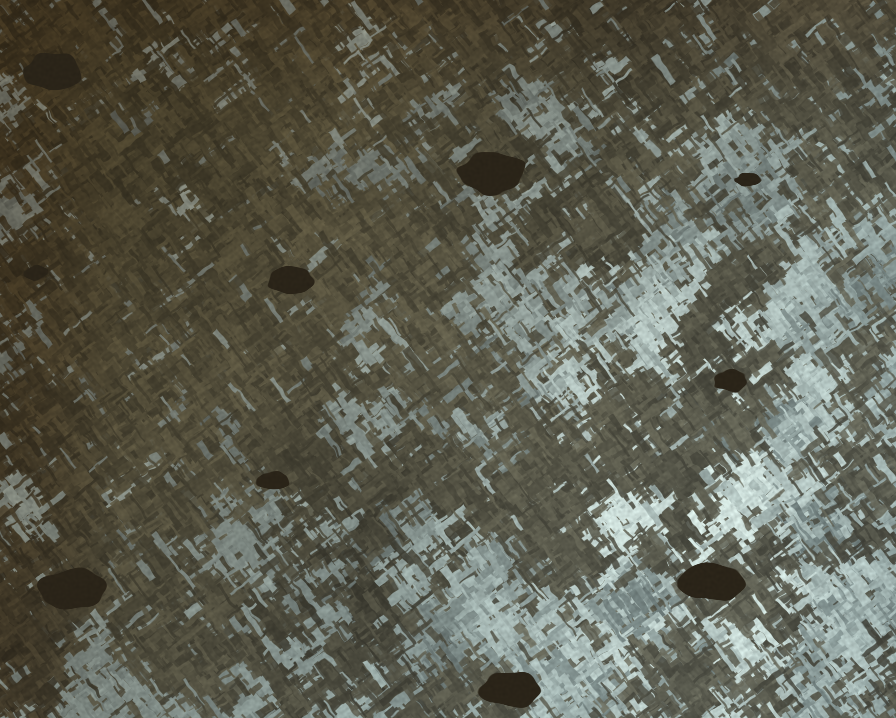
Give the GLSL for this texture, as a Shadertoy shader.

```glsl
// Etched metal slab: layers of crossed, ragged laths gather into bright patches,
// lit from the lower right over a brown ground, with dark rounded inclusions.
// Laths are jittered boxes in rotated grids; gradient noise decides which shine.

vec2 hash2(vec2 p) {
    p = vec2(dot(p, vec2(127.1, 311.7)), dot(p, vec2(269.5, 183.3)));
    return fract(sin(p) * 43758.5);
}

float gradientNoise(vec2 p) {
    vec2 i = floor(p), f = fract(p);
    vec2 u = f * f * f * (f * (f * 6.0 - 15.0) + 10.0);
    vec2 e = vec2(0.0, 1.0);
    float a = dot(hash2(i) * 2.0 - 1.0, f);
    float b = dot(hash2(i + e.yx) * 2.0 - 1.0, f - e.yx);
    float c = dot(hash2(i + e.xy) * 2.0 - 1.0, f - e.xy);
    float d = dot(hash2(i + e.yy) * 2.0 - 1.0, f - e.yy);
    return mix(mix(a, b, u.x), mix(c, d, u.x), u.y);
}

mat2 turn(float a) {
    return mat2(cos(a), -sin(a), sin(a), cos(a));
}

// Slow rise of light from the upper left to the lower right
float sweepAt(vec2 p) {
    return smoothstep(0.0, 1.05, p.x * 0.55 + (1.0 - p.y) * 0.5);
}

float glowAt(vec2 p) {
    vec2 d = (p - vec2(0.97, 0.27)) * vec2(1.5, 1.0);
    return exp(-5.5 * dot(d, d));
}

vec3 groundColour(vec2 p) {
    vec3 ground = mix(vec3(0.29, 0.255, 0.165), vec3(0.37, 0.375, 0.325), sweepAt(p));
    ground *= 1.0 + 0.25 * gradientNoise(p * 3.0 + 8.0);
    float edge = smoothstep(0.0, 0.2, p.x) * smoothstep(0.0, 0.3, 1.08 - p.y);
    return mix(ground * vec3(0.84, 0.78, 0.72), ground, edge);
}

// Chance that a lath centred here catches the light
float shineChance(vec2 p) {
    float n = 0.8 * gradientNoise(p * 5.0 + 3.7) + 0.75 * gradientNoise(p * 11.0 + 21.0);
    n += 0.5 * gradientNoise(p * 27.0 + 55.0);
    return 0.06 + 0.84 * smoothstep(-0.1, 0.36, n + 0.42 * (sweepAt(p) - 0.66));
}

vec3 lathColour(vec2 p, float tone) {
    tone = clamp(0.25 + 0.5 * tone + 0.8 * gradientNoise(p * 9.0 + 70.0), 0.0, 1.0);
    vec3 lit = mix(vec3(0.40, 0.40, 0.355), vec3(0.52, 0.59, 0.585), sweepAt(p));
    lit *= 0.82 + 0.4 * tone;
    return mix(lit, vec3(0.84, 0.91, 0.89), glowAt(p) * smoothstep(0.05, 0.75, tone));
}

vec3 drawLaths(vec2 p, vec3 ground, float soft) {
    vec3 colour = ground;
    for (int layer = 0; layer < 14; layer++) {
        float f = float(layer);
        float angle = (layer % 2 == 0 ? 0.58 : -0.92) + 0.2 * (hash2(vec2(f, 7.0)).x - 0.5);
        mat2 frame = turn(angle);
        vec2 cell = mix(vec2(0.1, 0.032), vec2(0.042, 0.015), f / 13.0);
        vec2 q = frame * p / cell + f * 17.3;
        for (int y = -1; y <= 1; y++)
        for (int x = -1; x <= 1; x++) {
            vec2 id = floor(q) + vec2(x, y);
            vec2 centre = id + hash2(id + f * 31.0);
            vec2 shape = hash2(id + f * 13.0 + 91.0);
            vec2 halfSize = vec2(mix(0.15, 0.6, shape.x), mix(0.09, 0.42, shape.y * shape.y));
            vec2 d = (abs(q - centre) - halfSize) * cell;
            float cover = 1.0 - smoothstep(-soft, soft, max(d.x, d.y));
            if (cover <= 0.0) continue;
            vec2 place = ((centre - f * 17.3) * cell) * frame;
            vec2 pick = hash2(id + f * 5.0 + 47.0);
            if (pick.x < shineChance(place))
                colour = mix(colour, lathColour(place, pick.y), cover);
            else
                colour = mix(colour, ground * mix(0.72, 1.14, pick.y), cover * 0.85);
        }
    }
    return colour;
}

// Flattened pits spread by a low-discrepancy sequence; negative inside
float inclusions(vec2 p, float aspect) {
    float nearest = 1.0;
    for (int i = 0; i < 10; i++) {
        float f = float(i);
        vec2 h = hash2(vec2(f, 3.0));
        vec2 centre = fract(vec2(0.755, 0.57) * f + vec2(0.04, 0.62)) * vec2(aspect, 1.0);
        float radius = mix(0.012, 0.06, h.x);
        vec2 d = (p - centre) * vec2(1.0, mix(1.1, 1.9, h.y));
        float wobble = 0.35 * radius * gradientNoise(d / radius * 1.3 + f * 9.0);
        nearest = min(nearest, length(d) - radius + wobble);
    }
    return nearest;
}

void mainImage(out vec4 fragColor, in vec2 fragCoord) {
    vec2 p = fragCoord / iResolution.y;
    float soft = max(0.001, 0.5 / iResolution.y);

    // Ragged lath edges
    vec2 ragged = p + 0.0035 * vec2(gradientNoise(p * 70.0), gradientNoise(p * 70.0 + 40.0));
    vec3 colour = drawLaths(ragged, groundColour(p), soft);

    // Brushed streaks and fine grain
    float streak = gradientNoise(turn(0.58) * p * vec2(25.0, 160.0));
    float grain = gradientNoise(p * 190.0);
    colour *= 1.0 + 0.12 * streak + 0.14 * grain;

    // Dark inclusions
    float pit = inclusions(p, iResolution.x / iResolution.y);
    vec3 pitColour = vec3(0.165, 0.14, 0.095) * (1.0 + 0.1 * grain);
    colour = mix(pitColour, colour, smoothstep(-soft, soft * 1.5, pit));

    fragColor = vec4(colour, 1.0);
}
```
